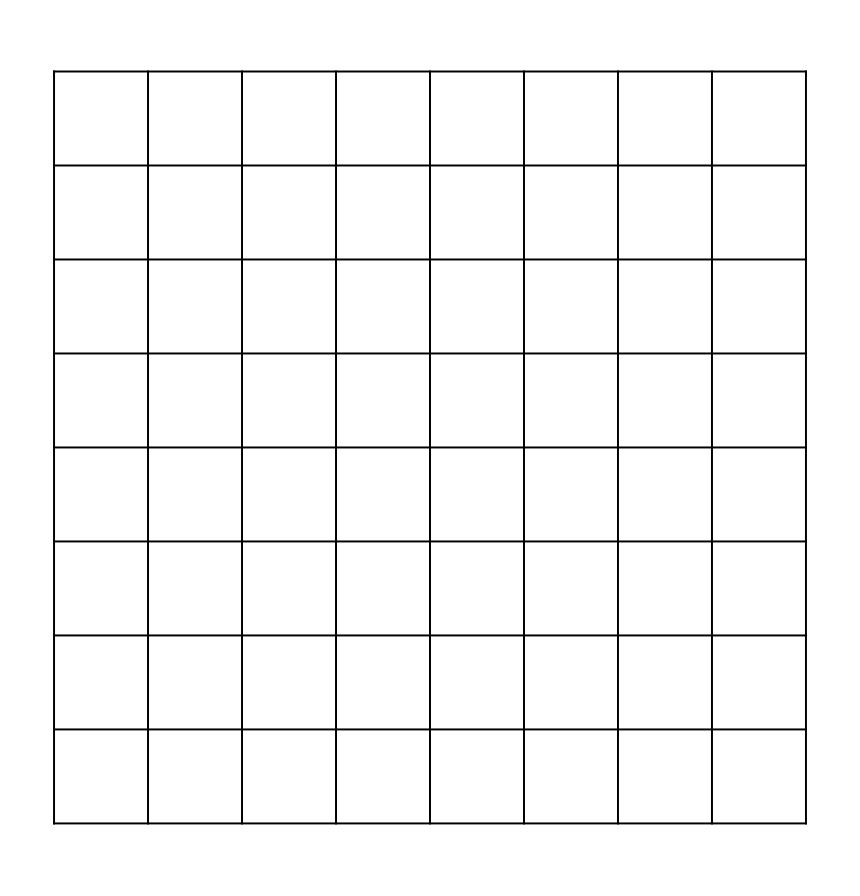
Reproduce this pattern procedurally as a WebGL 2 fragment shader.

```glsl
#version 300 es
precision highp float;
// Square board of 8 by 8 empty cells ruled in thin black lines on white.

#define CELLS 8.0
#define PITCH 0.1049
#define LINE_WIDTH 0.0022
#define CENTER_Y 0.5006
#define INK vec3(0.0)
#define PAPER vec3(1.0)

uniform vec2 u_resolution;
out vec4 fragColor;

// Share of a pixel covered by a band of the given half width.
vec2 bandCoverage(vec2 dist, float halfWidth, float pixel) {
    vec2 low = max(dist - 0.5 * pixel, vec2(-halfWidth));
    vec2 high = min(dist + 0.5 * pixel, vec2(halfWidth));
    return clamp((high - low) / pixel, 0.0, 1.0);
}

void main() {
    // Coordinates in canvas heights, measured from the board center.
    float pixel = 1.0 / u_resolution.y;
    vec2 center = vec2(0.5 * u_resolution.x * pixel, CENTER_Y);
    vec2 p = gl_FragCoord.xy * pixel - center;

    // Distance to the nearest ruled line on each axis.
    float halfCount = 0.5 * CELLS;
    vec2 index = clamp(floor(p / PITCH + halfCount + 0.5), 0.0, CELLS);
    vec2 dist = abs(p - (index - halfCount) * PITCH);
    vec2 lines = bandCoverage(dist, 0.5 * LINE_WIDTH, pixel);

    // Lines end flush with the outer border.
    float extent = halfCount * PITCH + 0.5 * LINE_WIDTH;
    vec2 inside = clamp((extent - abs(p)) / pixel + 0.5, 0.0, 1.0);
    vec2 ruled = lines * inside.yx;

    float ink = 1.0 - (1.0 - ruled.x) * (1.0 - ruled.y);
    fragColor = vec4(mix(PAPER, INK, ink), 1.0);
}
```
